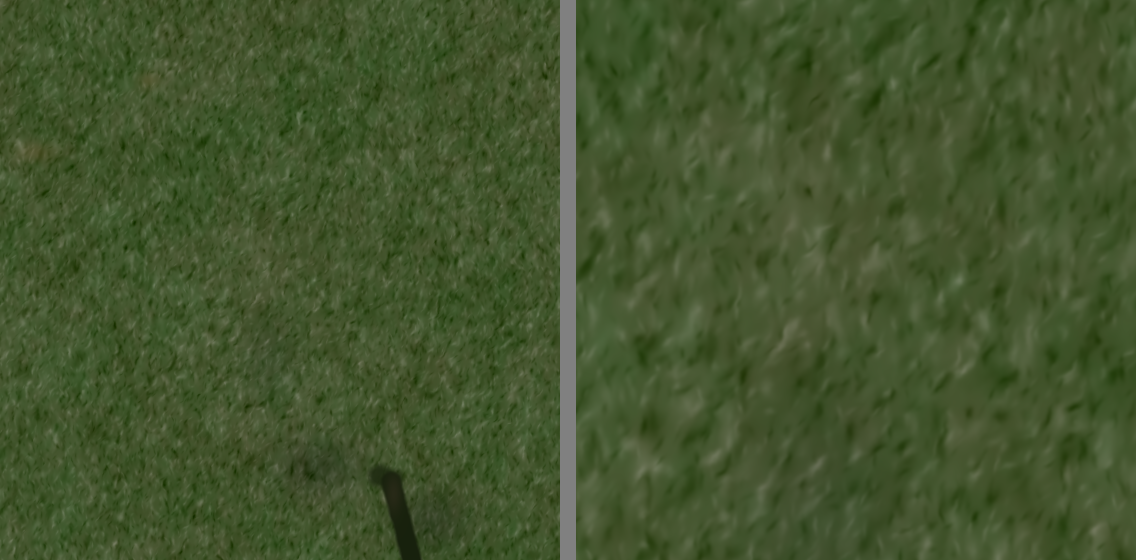
Left: the whole. Right: its middle third, enlarged.
A Shadertoy shader for this texture:

```glsl
// Draws a soft, shaded lawn of short leaning grass with a dark stick at the lower edge.

const vec3 GRASS_MEAN = vec3(0.263, 0.336, 0.178);
const vec3 LIGHT_STEP = vec3(0.036, 0.030, 0.039);  // colour change per unit of tone
const vec3 OLIVE_SHIFT = vec3(0.022, -0.009, 0.006); // fresh green to dry olive
const vec3 STRAW = vec3(0.37, 0.35, 0.20);
const vec3 STICK_DARK = vec3(0.092, 0.130, 0.050);
const vec3 STICK_BROWN = vec3(0.155, 0.160, 0.090);

// Sine-free hash: cell and seed to three values in 0..1
vec3 hash3(vec2 cell, float seed) {
    vec3 p = fract(vec3(cell.xyx + seed * 17.3) * vec3(0.1031, 0.1030, 0.0973));
    p += dot(p, p.yxz + 33.33);
    return fract((p.xxy + p.yzz) * p.zyx);
}

float valueNoise(vec2 p, float seed) {
    vec2 cell = floor(p);
    vec2 f = fract(p);
    f = f * f * (3.0 - 2.0 * f);
    float low = mix(hash3(cell, seed).x, hash3(cell + vec2(1, 0), seed).x, f.x);
    float high = mix(hash3(cell + vec2(0, 1), seed).x, hash3(cell + vec2(1, 1), seed).x, f.x);
    return mix(low, high, f.y);
}

// Layered noise, centred on zero
float patches(vec2 p, float seed) {
    float sum = 0.0;
    float weight = 0.5;
    for (int i = 0; i < 4; i++) {
        sum += weight * (valueNoise(p, seed + float(i)) - 0.5);
        p = mat2(0.8, 0.6, -0.6, 0.8) * p * 2.03;
        weight *= 0.55;
    }
    return sum;
}

// One layer of scattered soft blades, each lighter or darker than the ground
float bladeLayer(vec2 uv, float density, float lean, float seed) {
    vec2 p = uv * density;
    vec2 home = floor(p);
    float tone = 0.0;
    for (int y = -1; y <= 1; y++) {
        for (int x = -1; x <= 1; x++) {
            vec2 cell = home + vec2(x, y);
            vec3 place = hash3(cell, seed);
            vec3 look = hash3(cell, seed + 5.0);
            float angle = lean + (place.z - 0.5) * 1.2;
            vec2 along = vec2(sin(angle), cos(angle));
            vec2 d = p - cell - place.xy;
            float len = mix(0.38, 0.58, look.y);
            float wide = mix(0.16, 0.27, look.z);
            vec2 q = vec2(dot(d, along) / len, dot(d, vec2(along.y, -along.x)) / wide);
            tone += (look.x * 2.0 - 1.0) * exp(-dot(q, q));
        }
    }
    return tone;
}

// Soft elliptical spot, one at its centre
float spot(vec2 uv, vec2 center, vec2 size) {
    vec2 d = (uv - center) / size;
    return exp(-dot(d, d));
}

float capsule(vec2 p, vec2 a, vec2 b, float radius) {
    vec2 ab = b - a;
    float t = clamp(dot(p - a, ab) / dot(ab, ab), 0.0, 1.0);
    return length(p - a - ab * t) - radius;
}

vec3 lawn(vec2 uv) {
    // Slight bending keeps the blades from looking like clean ellipses
    vec2 bend = vec2(patches(uv * 45.0, 21.0), patches(uv * 45.0, 31.0));
    vec2 p = uv + bend * vec2(0.007, 0.010);
    float lean = 0.24 + patches(uv * 6.0, 41.0) * 0.9;

    float tone = bladeLayer(p, 42.0, lean, 1.0) * 2.2
               + bladeLayer(p, 72.0, lean, 2.0) * 2.8
               + bladeLayer(p, 112.0, lean, 3.0) * 2.1;
    tone += patches(uv * 7.0, 51.0) * 1.9 + patches(uv * 24.0, 61.0) * 1.9;
    float olive = patches(uv * 9.0, 71.0) * 2.0 + patches(p * vec2(48.0, 34.0), 81.0) * 1.8;

    vec3 color = GRASS_MEAN + LIGHT_STEP * tone + OLIVE_SHIFT * olive;

    // Small dry patches
    float dry = spot(uv, vec2(0.065, 0.728), vec2(0.040, 0.018))
              + spot(uv, vec2(0.265, 0.856), vec2(0.020, 0.016));
    return mix(color, STRAW + LIGHT_STEP * tone * 0.7, 0.6 * dry);
}

void mainImage(out vec4 fragColor, in vec2 fragCoord) {
    vec2 uv = fragCoord / iResolution.xy;
    vec3 color = lawn(uv);

    // Faint shade around the stick and in the thin turf above it
    float shade = spot(uv, vec2(0.57, 0.165), vec2(0.080, 0.055))
                + spot(uv, vec2(0.77, 0.070), vec2(0.070, 0.055))
                + 0.5 * spot(uv, vec2(0.48, 0.360), vec2(0.050, 0.080));
    color *= 1.0 - 0.24 * shade;

    // Stick with a blunt, slightly ragged head
    float ragged = patches(uv * 50.0, 91.0) * 0.010;
    float head = capsule(uv, vec2(0.678, 0.150), vec2(0.700, 0.142), 0.019) + ragged;
    float shaft = capsule(uv, vec2(0.698, 0.140), vec2(0.741, -0.020), 0.017) + ragged * 0.4;
    color = mix(color, STICK_DARK * 1.25, 0.85 * (1.0 - smoothstep(-0.008, 0.008, head)));
    vec3 wood = mix(STICK_DARK, STICK_BROWN, spot(uv, vec2(0.703, 0.118), vec2(0.014, 0.035)));
    color = mix(color, wood, 1.0 - smoothstep(-0.004, 0.004, shaft));

    fragColor = vec4(clamp(color, 0.0, 1.0), 1.0);
}
```
